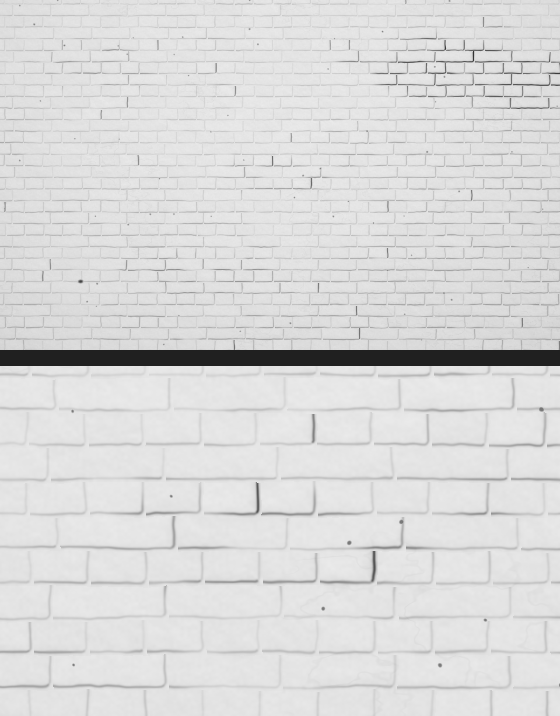
Top, the full canvas; bottom, a detail of the centre.
Reproduce this texture procedurally as a WebGL 1 fragment shader.

```glsl
precision highp float;
// White painted brick wall: alternating header and stretcher courses with worn, shadowed joints.
uniform vec2 u_resolution;

// All lengths are in canvas heights.
const float COURSE = 0.03302;         // height of one course
const float COURSE_SHIFT = 0.55;      // part of a course cut off at the top
const float STRETCHER = 0.1094;       // length of a long brick; headers are half
const float STRETCHER_SHIFT = 0.625;
const float HEADER_SHIFT = 0.71;
const float INSET = 0.0034;           // joint line to cell border
const float CORNER = 0.0045;          // rounding of brick corners
const float LINE = 0.0014;            // half width of the joint line
const float WOBBLE = 0.0028;          // unevenness of the brick edges
const float RELIEF = 0.042;           // strength of the paint bumps
const float SPECK_CELL = 0.022;
const vec2 LIGHT_CENTER = vec2(0.78, 0.68);
const vec2 HOLE = vec2(0.229, 0.196);
const vec3 PAINT = vec3(0.902);
const vec3 SHADOW = vec3(0.2);

float hash(vec2 p) {
  return fract(sin(dot(p, vec2(12.9898, 78.233))) * 43758.5);
}

float noise(vec2 p) {
  vec2 i = floor(p), f = fract(p);
  f = f * f * (3.0 - 2.0 * f);
  return mix(mix(hash(i), hash(i + vec2(1.0, 0.0)), f.x),
             mix(hash(i + vec2(0.0, 1.0)), hash(i + 1.0), f.x), f.y);
}

float fbm(vec2 p) {
  float sum = 0.0, amp = 0.5;
  for (int i = 0; i < 4; i++) {
    sum += amp * noise(p);
    p = p * 2.1 + 17.3;
    amp *= 0.5;
  }
  return sum;
}

float roundBox(vec2 p, vec2 halfSize, float radius) {
  vec2 q = abs(p) - halfSize + radius;
  return length(max(q, 0.0)) + min(max(q.x, q.y), 0.0) - radius;
}

// Ragged elliptical area where the paint has opened up.
float wornPatch(vec2 p, vec2 center, vec2 radii, float ragged) {
  return 1.0 - smoothstep(0.7, 1.05, length((p - center) / radii) + ragged);
}

void main() {
  float px = 1.0 / u_resolution.y;
  vec2 p = gl_FragCoord.xy * px;

  // Brick cell: local position measured right and down
  vec2 warp = vec2(noise(p * 34.0), noise(p * vec2(24.0, 40.0) + 51.0)) - 0.5;
  warp += 0.5 * (vec2(noise(p * 95.0 + 9.0), noise(p * 110.0 + 31.0)) - 0.5);
  vec2 q = p + WOBBLE * warp;
  float course = (1.0 - q.y) / COURSE + COURSE_SHIFT;
  float row = floor(course);
  bool header = mod(row, 2.0) < 0.5;
  float len = header ? 0.5 * STRETCHER : STRETCHER;
  float along = q.x / len + (header ? HEADER_SHIFT : STRETCHER_SHIFT);
  along += 0.12 * (hash(vec2(row, 3.7)) - 0.5);
  vec2 id = vec2(floor(along), row);
  vec2 cell = vec2(fract(along) * len, fract(course) * COURSE);

  // Joint line along the right and lower brick edges
  vec2 size = vec2(len, COURSE);
  vec2 low = vec2(-2.0 * CORNER), high = size - INSET;
  float d = roundBox(cell - 0.5 * (low + high), 0.5 * (high - low), CORNER);
  float width = max(LINE, 0.6 * px);
  float line = exp(-d * d / (width * width)) * LINE / width;
  float soft = exp(-abs(d) / 0.004);
  vec2 toEdge = size - cell;
  float side = smoothstep(-0.002, 0.002, toEdge.y - toEdge.x);

  // Wear: one strongly opened area, some mild ones and a general drift
  float ragged = 0.7 * (noise(vec2(p.x * 9.0, row * 1.7)) - 0.5);
  float slope = 0.12 * (p.x - 1.34);
  float open = wornPatch(p + vec2(0.0, slope), vec2(1.36, 0.8), vec2(0.33, 0.115), ragged);
  float mild = wornPatch(p, vec2(0.27, 0.82), vec2(0.19, 0.08), ragged);
  mild = max(mild, wornPatch(p, vec2(0.8, 0.5), vec2(0.2, 0.06), ragged));
  mild = max(mild, wornPatch(p, vec2(0.62, 0.22), vec2(0.28, 0.08), ragged));
  float drift = smoothstep(0.3, 0.75, noise(p * 5.0 + 4.0) * 0.6 + 0.45 * (1.0 - p.y));
  float broken = smoothstep(0.15, 0.75, noise(vec2(p.x * 22.0, row * 3.1)));
  float brick = hash(id);
  float bed = 0.08 + 0.2 * drift * (0.4 + 0.6 * broken) + 0.1 * broken;
  float joint = 0.05 + 0.2 * brick * (0.3 + drift) + 0.4 * step(0.96, brick);
  float ink = mix(bed, joint, side);
  ink += mild * 0.28 * mix(broken, brick, side);
  ink += open * mix(0.25 + 0.55 * broken, 0.15 + 0.6 * brick, side);

  // Paint bumps lit from above, with faint flaking ridges
  vec2 grain = p * vec2(48.0, 62.0);
  float bump = fbm(grain) - fbm(grain + vec2(0.1, 0.25));
  float flake = 1.0 - smoothstep(0.0, 0.035, abs(fbm(p * vec2(20.0, 32.0) + 7.0) - 0.47));
  flake *= smoothstep(0.5, 0.75, noise(p * 7.0 + 23.0));

  // Scattered specks and one hole
  vec2 speckId = floor(p / SPECK_CELL);
  vec2 speckAt = (speckId + 0.25 + 0.5 * vec2(hash(speckId + 5.1), hash(speckId + 8.3))) * SPECK_CELL;
  float radius = 0.0008 + 0.0014 * hash(speckId + 2.9);
  float speck = step(0.978, hash(speckId)) * (1.0 - smoothstep(radius - px, radius + px, length(q - speckAt)));
  float hole = 1.0 - smoothstep(0.004 - px, 0.006 + px, length((q - HOLE) * vec2(0.8, 1.1)));

  // Shading
  vec2 away = (p - LIGHT_CENTER) * vec2(0.75, 1.0);
  vec3 color = PAINT - 0.075 * dot(away, away);
  color += RELIEF * bump + 0.014 * (noise(p * 300.0) - 0.5) + 0.012 * (brick - 0.5);
  color -= 0.022 * flake + 0.12 * soft * ink;
  float dark = max(line * ink, max(0.6 * speck, 0.9 * hole));
  gl_FragColor = vec4(mix(color, SHADOW, clamp(dark, 0.0, 1.0)), 1.0);
}
```
